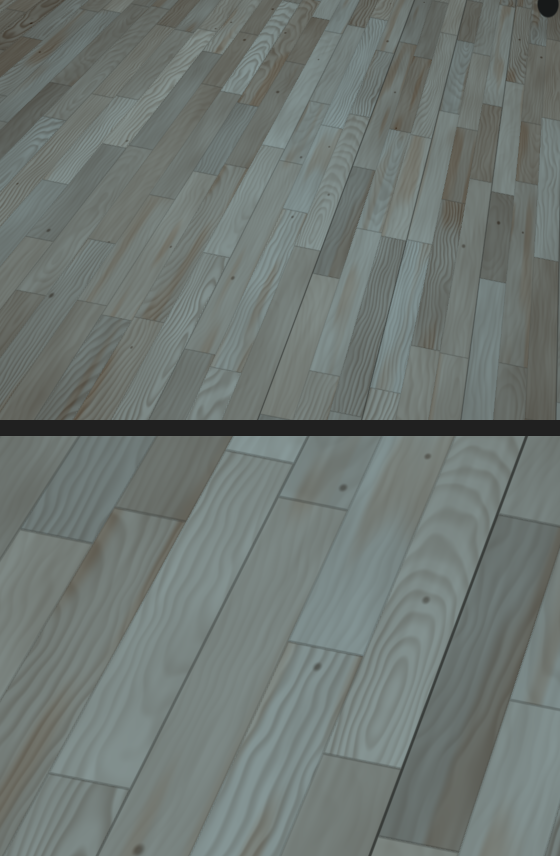
Top, the full canvas; bottom, a detail of the centre.
Give the GLSL for this texture, as a Shadertoy shader.

```glsl
// A worn three-strip wooden floor seen in perspective under dim, greenish light.
// Each pixel is projected onto the floor plane, assigned to a staggered board,
// and shaded with growth rings, fibres, stains, knots and seams.

const vec2  VANISH       = vec2(1.363, 2.007);   // where the strips converge
const vec2  JOINT_DIR    = vec2(0.9806, -0.1961); // direction of end joints
const float STRIP_WIDTH  = 0.0379;
const float STRIP_PHASE  = 0.26;
const float BOARD_LENGTH = 0.125;
const float BOARD_ASPECT = 7.0;
const float SEAM_WIDTH   = 0.0011;
const float BOARD_VARIETY = 0.52;
const float LIGHT_RANGE  = 0.75;
const vec2  LIGHT_CENTER = vec2(0.52, 0.42);
const vec2  LIGHT_SPREAD = vec2(1.0, 1.2);
const float CORNER_SHADE = 0.22;
const vec3  DARK_WOOD    = vec3(0.308, 0.312, 0.290);
const vec3  PALE_WOOD    = vec3(0.512, 0.560, 0.550);
const vec3  WARM_SHIFT   = vec3(0.024, -0.004, -0.026);
const vec3  GAP_COLOR    = vec3(0.17, 0.18, 0.17);
const int   SAMPLES      = 2;

float hash(vec2 p) {
    vec3 q = fract(p.xyx * vec3(0.1031, 0.1030, 0.0973));
    q += dot(q, q.yzx + 33.33);
    return fract((q.x + q.y) * q.z);
}

float noise(vec2 p) {
    vec2 i = floor(p), f = fract(p);
    f = f * f * (3.0 - 2.0 * f);
    return mix(mix(hash(i), hash(i + vec2(1, 0)), f.x),
               mix(hash(i + vec2(0, 1)), hash(i + vec2(1, 1)), f.x), f.y);
}

// Random staggering of the end joint that opens a board
float jointShift(float strip, float row) {
    return 0.55 * hash(vec2(strip * 3.0 + 11.0, row + 57.0));
}

// Growth rings: nested stretched ovals, straight when centred off the board
float ringTone(vec2 g, vec2 id) {
    float center = mix(-1.0, 2.0, hash(id + 3.1));
    float middle = BOARD_ASPECT * hash(id + 7.7);
    float taper  = mix(0.03, 0.22, hash(id + 13.3));
    float count  = mix(5.0, 9.0, hash(id + 19.9));
    vec2 q = vec2(g.x - center, (g.y - middle) * taper);
    float wobble = noise(g * vec2(1.8, 0.8) + id * 17.0) - 0.5;
    wobble += 0.3 * (noise(g * vec2(4.0, 2.2) + id * 37.0) - 0.5);
    float r = count * sqrt(dot(q, q) + 0.008) + 1.8 * wobble;
    float saw = fract(r);
    float line = smoothstep(0.2, 0.75, saw) * (1.0 - smoothstep(0.75, 1.0, saw));
    float strength = hash(id + 23.5);
    float patchy = 0.4 + 1.2 * noise(g * vec2(1.3, 0.5) + id * 47.0);
    float fade = 1.0 - smoothstep(0.35, 0.9, fwidth(r));
    return -mix(0.05, 0.34, strength * strength) * patchy * fade * (line - 0.4);
}

vec3 floorColor(vec2 p, float pixel) {
    // Project to the floor
    vec2 away = VANISH - p;
    float depth = dot(away, vec2(-JOINT_DIR.y, JOINT_DIR.x));
    float across = -dot(away, JOINT_DIR) / depth / STRIP_WIDTH + STRIP_PHASE;
    float strip = floor(across);
    float along = 1.0 / depth / BOARD_LENGTH + 9.0 * hash(vec2(strip, 4.0));

    // Find the board and its local coordinates, in board widths
    float row = floor(along);
    row -= step(along - row, jointShift(strip, row));
    float start = row + jointShift(strip, row);
    float end = row + 1.0 + jointShift(strip, row + 1.0);
    vec2 id = vec2(strip, row);
    vec2 g = vec2(across - strip, (along - start) * BOARD_ASPECT);

    // Board tone and broad light, darkest in the upper left
    vec2 fromLight = (p - LIGHT_CENTER) * LIGHT_SPREAD;
    float tone = 0.56 + BOARD_VARIETY * (hash(id + 31.0) - 0.5);
    tone += LIGHT_RANGE * (exp(-dot(fromLight, fromLight)) - 0.66);
    tone -= CORNER_SHADE * (1.0 - smoothstep(0.0, 0.7, length(p - vec2(0.0, 1.0))));

    // Rings, fibres and stains
    tone += ringTone(g, id);
    tone += 0.15 * (noise(g * vec2(11.0, 0.9) + id * 29.0) - 0.5);
    tone += 0.20 * (noise(g * vec2(1.3, 0.5) + id * 41.0) - 0.5);
    float stain = smoothstep(0.6, 0.9, noise(g * vec2(3.0, 0.3) + id * 53.0));
    stain *= step(0.55, hash(id + 61.0));
    tone -= 0.22 * stain;

    // Small dark knots
    vec2 knot = vec2(mix(0.15, 0.85, hash(id + 67.0)), BOARD_ASPECT * hash(id + 71.0));
    float size = mix(0.05, 0.11, hash(id + 73.0)) * step(0.62, hash(id + 79.0));
    float knotDist = length((g - knot) * vec2(1.0, 0.7));
    float wood = tone;
    tone -= 0.65 * (1.0 - smoothstep(size * 0.2, size + 0.001, knotDist));

    float warmth = 0.8 * hash(id + 83.0) - 0.35 + 0.7 * stain + 0.6 * (0.5 - wood);
    vec3 color = mix(DARK_WOOD, PALE_WOOD, tone) + WARM_SHIFT * warmth;

    // Faint strip seams and end joints, stronger gaps between some planks
    float edge = floor(across + 0.5);
    float sideDist = abs(across - edge) * STRIP_WIDTH * depth;
    float endDist = min(along - start, end - along) * BOARD_LENGTH * depth * depth;
    float plank = 1.0 - step(0.5, mod(edge + 1.0, 3.0));
    float openness = smoothstep(-9.0, -3.0, edge) * mix(0.6, 1.0, hash(vec2(edge, 89.0)));
    float gap = mix(0.16, 0.25 + 0.6 * openness, plank);
    float soft = 0.7 * pixel;
    float side = gap * (1.0 - smoothstep(SEAM_WIDTH - soft, SEAM_WIDTH + soft, sideDist));
    float joint = 0.28 * (1.0 - smoothstep(SEAM_WIDTH - soft, SEAM_WIDTH + soft, endDist));
    return mix(color, GAP_COLOR, max(side, joint));
}

void mainImage(out vec4 fragColor, in vec2 fragCoord) {
    float pixel = 1.0 / iResolution.y;
    vec3 color = vec3(0.0);
    for (int j = 0; j < SAMPLES; j++)
    for (int i = 0; i < SAMPLES; i++) {
        vec2 offset = (vec2(i, j) + 0.5) / float(SAMPLES) - 0.5;
        color += floorColor((fragCoord + 1.3 * offset) * pixel, pixel);
    }
    color /= float(SAMPLES * SAMPLES);

    // Dark caster at the upper right corner
    float caster = length((fragCoord * pixel - vec2(1.305, 0.99)) * vec2(1.0, 0.8)) - 0.025;
    color = mix(color, vec3(0.09, 0.10, 0.10), 1.0 - smoothstep(-pixel, pixel, caster));
    fragColor = vec4(color, 1.0);
}
```
